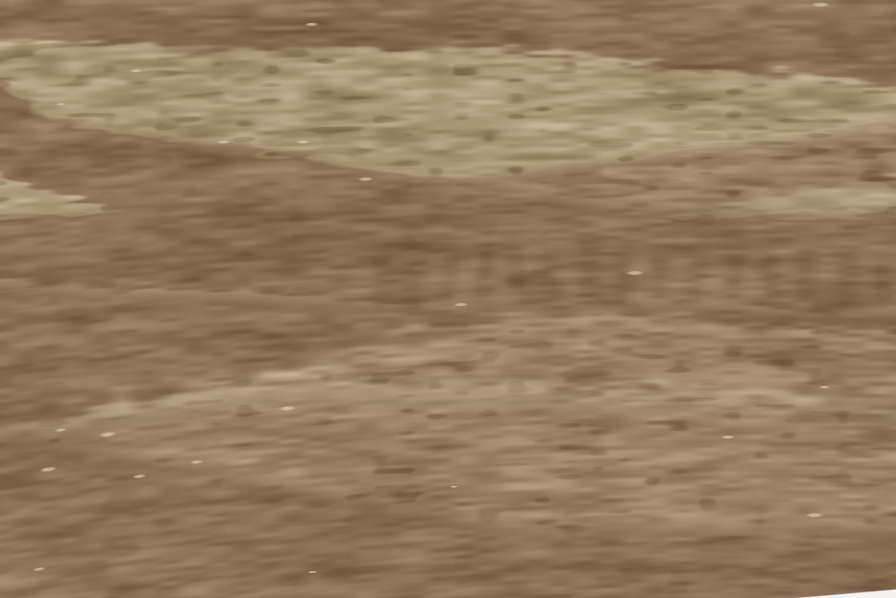
Give the GLSL for this texture, as a Shadertoy shader.

```glsl
// Ploughed brown soil with pale dry patches, streaked sideways as by a fast pan.

float hash(vec2 p) {
    vec3 q = fract(vec3(p.xyx) * 0.1031);
    q += dot(q, q.yzx + 33.33);
    return fract((q.x + q.y) * q.z);
}

float noise(vec2 p) {
    vec2 i = floor(p), f = fract(p);
    f = f * f * (3.0 - 2.0 * f);
    return mix(mix(hash(i), hash(i + vec2(1, 0)), f.x),
               mix(hash(i + vec2(0, 1)), hash(i + vec2(1, 1)), f.x), f.y);
}

// Soft mask of the area between two edges, measured downwards
float between(float depth, float top, float bottom, float soft) {
    return smoothstep(-soft, soft, depth - top) * smoothstep(-soft, soft, bottom - depth);
}

// Soft line around a centre depth
float stripe(float depth, float centre, float width) {
    float t = (depth - centre) / width;
    return exp(-t * t);
}

// Sum of stretched noise layers, centred on zero
float streaks(vec2 p) {
    float sum = 0.0, weight = 0.24;
    vec2 scale = vec2(9.0, 42.0);
    for (int i = 0; i < 3; i++) {
        sum += weight * (noise(p * scale + 17.0 * float(i)) - 0.5);
        scale *= vec2(1.65, 1.8);
        weight *= 1.2;
    }
    return sum;
}

// Sparse flat pebbles, one candidate per grid cell
float pebbles(vec2 p, vec2 grid, float share) {
    vec2 cell = floor(p * grid);
    vec2 centre = (cell + 0.25 + 0.5 * vec2(hash(cell + 3.1), hash(cell + 8.7))) / grid;
    float size = mix(0.5, 1.1, hash(cell + 21.0));
    float r = length((p - centre) / (vec2(0.013, 0.0038) * size));
    return step(1.0 - share, hash(cell + 40.0)) * smoothstep(1.2, 0.4, r);
}

// Dry patches: x = pale crust, y = half dry soil
vec2 dryness(float x, float depth) {
    float lensRight = 0.307 - 0.125 * (x - 0.76);
    float lensLeft = 0.19 + 0.15 * x;
    float lensBottom = min(min(lensLeft, lensRight), 0.14 + 0.75 * x);
    float lens = between(depth, 0.074 + 0.055 * (x - 0.35) * (x - 0.35), lensBottom, 0.007);
    float wedge = between(depth, 0.298 + 0.29 * x, 0.357, 0.005);
    float sliver = between(depth, 0.355 - 0.165 * (x - 1.13), 0.36, 0.007);

    float ridge = max(0.729 - 0.171 * x, 0.645 + 0.04 * (x - 0.49));
    float ridgeWidth = mix(0.007, 0.025, smoothstep(0.0, 0.4, x));
    float crest = stripe(depth, ridge, ridgeWidth) * smoothstep(0.02, 0.12, x)
                * mix(1.0, 0.65, smoothstep(0.9, 1.5, x));

    float beside = between(depth, lensRight, min(lensLeft, 0.36), 0.01);
    float fieldTop = max(min(0.73 - 0.19 * x, 0.635 - 0.4 * (x - 0.49)),
                         0.527 + 0.04 * (x - 0.76));
    float field = between(depth, fieldTop, min(0.725 + 0.19 * x, 0.89), 0.016);
    return vec2(max(max(lens, wedge), max(0.8 * sliver, 0.75 * crest)), max(beside, field));
}

void mainImage(out vec4 fragColor, in vec2 fragCoord) {
    vec2 p = fragCoord / iResolution.y;
    float pixel = 1.0 / iResolution.y;
    float depth = 1.0 - p.y;

    // Streaks climb to the right and level out
    float climb = (0.13 * p.x - 0.045 * p.x * p.x) * (1.2 - p.y);
    vec2 flow = vec2(p.x, p.y - climb);
    float grain = streaks(flow);

    // Ground tone, with ragged patch borders
    float ragged = depth + 0.05 * grain + 0.012 * (noise(flow * vec2(6.0, 22.0)) - 0.5);
    vec2 dry = dryness(p.x, ragged);
    float tone = mix(mix(0.23, 0.47, dry.y), 0.75, dry.x);
    tone += 0.16 * (noise(flow * vec2(1.6, 15.0) + 5.0) - 0.5);
    tone += grain * mix(0.95, 1.3, max(dry.x, 0.6 * dry.y));

    // Dark clods, mostly on dry ground
    float clod = smoothstep(0.68, 0.92, noise(flow * vec2(22.0, 75.0) + 61.0));
    tone -= clod * mix(0.10, 0.36, max(dry.x, 0.7 * dry.y));

    // Wheel tread and its dusty rim
    float tread = between(depth, 0.42, 0.505, 0.02) * smoothstep(0.45, 0.8, p.x);
    tone += 0.07 * tread * sin(105.0 * p.x + 3.0 * noise(p * vec2(9.0, 14.0)));
    float rimDepth = min(0.475 + 0.05 * p.x, 0.498 + 0.013 * p.x);
    float rim = stripe(ragged, rimDepth, 0.008) * mix(0.35, 1.0, noise(p * vec2(17.0, 5.0)));
    tone += 0.3 * rim * mix(1.0, 0.5, smoothstep(0.2, 0.9, p.x));

    // Long ruts along the near edge
    float rutDepth = depth + 0.035 * p.x;
    float ruts = smoothstep(0.9, 0.96, rutDepth);
    tone += ruts * 0.17 * (noise(vec2(2.0 * p.x, 75.0 * rutDepth)) - 0.5);

    vec3 darkSoil = vec3(0.48, 0.37, 0.27);
    vec3 paleDust = vec3(0.75, 0.65, 0.55);
    vec3 color = mix(darkSoil, paleDust, clamp(tone, -0.4, 1.25));
    color += vec3(-0.012, 0.01, -0.008) * dry.x;

    // Bright pebbles and the white strip in the lower corner
    float stones = pebbles(flow, vec2(7.0, 13.0), 0.13);
    color = mix(color, vec3(0.84, 0.77, 0.67), 0.75 * stones);
    float corner = smoothstep(-pixel, pixel, 0.085 * (p.x - 1.33) - p.y);
    color = mix(color, vec3(0.97, 0.95, 0.95), corner);
    fragColor = vec4(color, 1.0);
}
```
